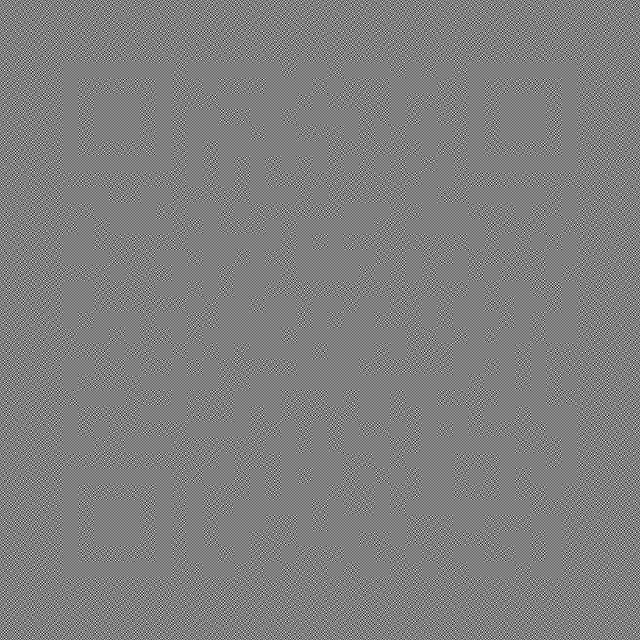
Reproduce this texture procedurally as a three.js fragment shader.

```glsl
// Grid of square modules hidden in a black and white dither: even checker against scrambled checker.
varying vec2 vUv;

float hash(vec2 p) {
  vec3 q = fract(vec3(p.xyx) * 0.1031);
  q += dot(q, q.yzx + 33.33);
  return fract((q.x + q.y) * q.z);
}

// Chebyshev distance, constant along square rings
float ringDistance(vec2 p, vec2 center) {
  vec2 d = abs(p - center);
  return floor(max(d.x, d.y) + 0.5);
}

// 1 where a module is smooth, 0 where it is scrambled; the grid is 33 modules wide
float smoothModule(vec2 m) {
  // Quiet border
  if (min(m.x, m.y) < 0.0 || max(m.x, m.y) > 32.0) return 0.0;

  // Nested squares in three corners
  float corner = ringDistance(min(m, 32.0 - m), vec2(3.0));
  bool emptyCorner = m.x > 16.0 && m.y < 16.0;
  if (corner < 4.5 && !emptyCorner) {
    return (corner < 1.5 || corner == 3.0) ? 1.0 : 0.0;
  }

  // Small nested square in the fourth corner
  float small = ringDistance(m, vec2(26.0, 6.0));
  if (small < 2.5) return small == 1.0 ? 0.0 : 1.0;

  // Alternating lines between the corners, then random modules
  if (m.x == 6.0 || m.y == 26.0) return 1.0 - mod(m.x + m.y, 2.0);
  return step(0.5, hash(m + 17.0));
}

// Black or white dither cell; scrambled modules flip the checker per 2 x 2 block
float ditherCell(vec2 cell) {
  float checker = mod(cell.x + cell.y, 2.0);
  float flip = step(0.5, hash(floor(cell / 2.0) + 71.0));
  float scrambled = 1.0 - smoothModule(floor(cell / 20.0) - 4.0);
  return abs(checker - flip * scrambled);
}

void main() {
  // 41 modules of 20 cells, including the border
  vec2 position = vUv * 820.0;
  vec2 footprint = max(fwidth(vUv) * 820.0 * 1.05, vec2(0.001));
  vec2 span = min(footprint, vec2(3.0));
  vec2 low = position - span * 0.5;
  vec2 high = low + span;

  // Average the cells by the area each one covers in the footprint
  float shade = 0.0;
  for (int y = 0; y < 4; y++) {
    for (int x = 0; x < 4; x++) {
      vec2 cell = floor(low) + vec2(float(x), float(y));
      vec2 overlap = max(min(high, cell + 1.0) - max(low, cell), 0.0);
      shade += ditherCell(cell) * overlap.x * overlap.y;
    }
  }
  shade /= span.x * span.y;

  // Fade to the mean grey where cells are too fine to resolve
  float unresolved = smoothstep(2.2, 4.0, max(footprint.x, footprint.y));
  gl_FragColor = vec4(vec3(mix(shade, 0.5, unresolved)), 1.0);
}
```
